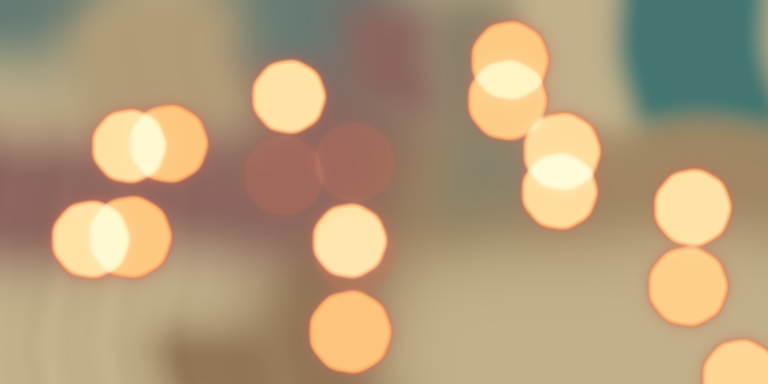
Write a Shadertoy shader that draws this background.

```glsl
const int FIRST = -1;             // range of light clusters
const int LAST = 7;
const float RADIUS = 0.102;
const float EDGE = 0.005;
const float RIM = 0.014;
const float HALO = 0.013;
const float NEAR = 0.105;         // spacing inside a cluster
const float FAR = 0.205;
const float GHOST = 0.32;         // opacity of faint lights
const vec2 STEP = vec2(0.7549, 0.5698);
const vec2 START = vec2(0.17, 0.45);

const vec3 SAND = vec3(0.76, 0.69, 0.54);
const vec3 TAN = vec3(0.63, 0.53, 0.39);
const vec3 BROWN = vec3(0.57, 0.46, 0.34);
const vec3 MAUVE = vec3(0.55, 0.40, 0.37);
const vec3 SLATE = vec3(0.40, 0.48, 0.45);
const vec3 TEAL = vec3(0.27, 0.46, 0.44);
const vec3 AMBER = vec3(0.99, 0.77, 0.48);
const vec3 CREAM = vec3(1.00, 0.89, 0.65);
const vec3 ORANGE = vec3(0.97, 0.61, 0.37);
const vec3 EMBER = vec3(0.80, 0.43, 0.34);

// Cheap variation between 0 and 1
float vary(float n, float seed) {
    return 0.5 + 0.5 * sin(n * 2.4 + seed);
}

// Blend a soft-edged rectangle over a colour
vec3 patchOver(vec3 base, vec3 tint, vec2 p, vec2 centre, vec2 halfSize, float blur) {
    vec2 d = max(abs(p - centre) - halfSize, 0.0) / blur;
    return mix(base, tint, exp(-dot(d, d)));
}

// Out-of-focus surroundings
vec3 backdrop(vec2 p) {
    p += 0.025 * sin(p.yx * vec2(7.0, 5.0) + vec2(0.6, 1.9));
    p += 0.010 * sin(p.yx * vec2(17.0, 13.0));
    vec3 c = SAND;
    c = patchOver(c, TAN, p, vec2(1.50, 0.55), vec2(0.55, 0.06), 0.15);
    c = patchOver(c, BROWN, p, vec2(0.86, 0.30), vec2(0.03, 0.32), 0.15);
    c = patchOver(c, MAUVE, p, vec2(0.30, 0.50), vec2(0.42, 0.05), 0.13);
    c = patchOver(c, MAUVE, p, vec2(0.78, 0.68), vec2(0.06, 0.13), 0.18);
    c = patchOver(c, SLATE, p, vec2(0.82, 0.97), vec2(0.10, 0.04), 0.17);
    c = patchOver(c, SLATE, p, vec2(0.05, 1.02), vec2(0.14, 0.02), 0.15);
    c = patchOver(c, mix(TAN, SAND, 0.5), p, vec2(0.42, 0.82), vec2(0.12, 0.07), 0.13);
    c = patchOver(c, mix(TAN, SLATE, 0.4), p, vec2(1.28, 0.75), vec2(0.05, 0.18), 0.13);
    c = patchOver(c, MAUVE, p, vec2(1.02, 0.87), vec2(0.02, 0.05), 0.11);
    c = patchOver(c, SAND, p, vec2(1.50, 0.89), vec2(0.07, 0.16), 0.09);
    c = patchOver(c, TEAL, p, vec2(1.82, 0.89), vec2(0.13, 0.17), 0.065);
    c = patchOver(c, BROWN, p, vec2(0.60, 0.02), vec2(0.08, 0.02), 0.10);

    // Faint upright streaks, strongest at the lower left
    float streak = sin(p.x * 47.0) + 0.6 * sin(p.x * 83.0 + 1.0);
    return c + 0.010 * streak * (1.0 - smoothstep(0.1, 0.9, p.x)) * (1.0 - p.y);
}

// Slightly faceted lens disc; rgb is premultiplied, a is coverage
vec4 lensDisc(vec2 q, float radius, vec3 tint, vec3 rimTint, float opacity) {
    float facets = 1.0 + 0.010 * cos(9.0 * atan(q.y, q.x + 1e-5));
    float d = length(q) - radius * facets;
    float body = 1.0 - smoothstep(-EDGE, EDGE, d);
    float rim = smoothstep(-RIM, 0.0, d);
    float glow = 0.38 * exp(-max(d, 0.0) / HALO);
    float cover = opacity * mix(glow, 1.0, body);
    vec3 face = mix(tint, rimTint, rim * 0.85);
    return vec4(mix(EMBER, face, body), 1.0) * cover;
}

// Screen two lights so that overlaps brighten
vec4 screenLights(vec4 a, vec4 b) {
    return 1.0 - (1.0 - a) * (1.0 - b);
}

void mainImage(out vec4 fragColor, in vec2 fragCoord) {
    vec2 p = fragCoord / iResolution.y;
    float aspect = iResolution.x / iResolution.y;
    vec4 lights = vec4(0.0);

    // Clusters follow a low-discrepancy sequence
    for (int i = FIRST; i <= LAST; i++) {
        float n = float(i);
        int kind = (i + 4) % 4;
        vec2 centre = fract(START + n * STEP) * vec2(aspect, 0.85);
        centre.x += 0.1 * sin(0.9 * n);
        float radius = RADIUS * mix(0.95, 1.06, vary(n, 1.0));
        vec3 tint = mix(AMBER, CREAM, vary(n, 4.0));
        lights = screenLights(lights, lensDisc(p - centre, radius, tint, ORANGE, 1.0));

        // Companion: sideways, above, or below and faint
        bool faint = kind == 3;
        vec2 direction = kind == 0 ? vec2(1.0, 0.06) : vec2(0.06, 1.0);
        float side = i < 2 ? -1.0 : 1.0;
        float spacing = kind % 2 == 0 ? NEAR : FAR;
        vec2 q = p - centre - side * spacing * direction;
        vec3 pairTint = faint ? EMBER : mix(AMBER, CREAM, vary(n, 2.0));
        vec3 pairRim = faint ? EMBER : ORANGE;
        float opacity = faint ? GHOST : 1.0;
        lights = screenLights(lights, lensDisc(q, RADIUS, pairTint, pairRim, opacity));
    }

    vec3 colour = backdrop(p) * (1.0 - lights.a) + lights.rgb;
    fragColor = vec4(clamp(colour, 0.0, 1.0), 1.0);
}
```
